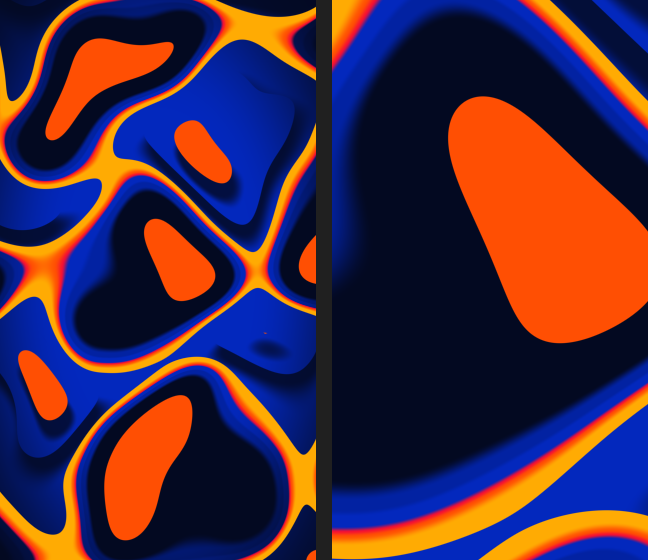
Left, the full canvas; right, a detail of the centre.
This background is drawn by a WebGL 1 fragment shader. Its source:

```glsl
precision highp float;
// Layered liquid relief: amber ribbons winding between blue terraces and dark pools with orange cores.
uniform vec2 u_resolution;

#define CENTER vec2(0.46, 0.92)    // middle of the main pool, in canvas widths
#define WARP 0.36                  // bending of the outlines
#define WARP_FREQ 2.1              // noise cells per canvas width
#define ROUGHNESS 0.9              // height noise added to the swell
#define RIBBON vec2(-0.46, 0.0)    // heights of the sharp and glowing ribbon edges
#define POOL vec2(0.44, 0.72)      // soft border of the dark pools
#define CORE 1.68                  // height where an orange core starts
#define ISLAND -1.78               // depth where a small orange island starts
#define TERRACE -1.08              // depth of the raised blue step
#define SHADOW vec2(-0.012, 0.05)  // direction from a shadow to its caster

const float TAU = 6.2831853;
const vec3 BLUE = vec3(0.01, 0.155, 0.74);
const vec3 NAVY = vec3(0.012, 0.035, 0.13);
const vec3 AMBER = vec3(1.0, 0.67, 0.01);
const vec3 ORANGE = vec3(1.0, 0.31, 0.01);
const vec3 CRIMSON = vec3(0.96, 0.06, 0.2);

vec2 cornerGradient(vec2 cell) {
    float angle = TAU * fract(sin(dot(cell, vec2(127.1, 311.7))) * 4375.85);
    return vec2(cos(angle), sin(angle));
}

float gradientNoise(vec2 p) {
    vec2 i = floor(p);
    vec2 f = p - i;
    vec2 w = f * f * f * (f * (f * 6.0 - 15.0) + 10.0);
    vec2 e = vec2(1.0, 0.0);
    float a = dot(cornerGradient(i), f);
    float b = dot(cornerGradient(i + e.xy), f - e.xy);
    float c = dot(cornerGradient(i + e.yx), f - e.yx);
    float d = dot(cornerGradient(i + e.xx), f - e.xx);
    return mix(mix(a, b, w.x), mix(c, d, w.x), w.y);
}

// Height of the relief: a skewed swell, bent and roughened by noise.
float relief(vec2 p) {
    vec2 n = p * WARP_FREQ;
    vec2 bend = vec2(gradientNoise(n + 3.7), gradientNoise(n + 17.3));
    vec2 q = p - CENTER + WARP * bend;
    vec2 phase = TAU * vec2(dot(q, vec2(1.31, 0.12)), dot(q, vec2(-0.24, 1.49)));
    float swell = cos(phase.x) + cos(phase.y) + 0.3 * cos(phase.x - phase.y);
    return swell + ROUGHNESS * gradientNoise(p * 1.7 + 41.6);
}

// Antialiased step, one pixel wide.
float edge(float level, float h, float pixel) {
    return smoothstep(-0.75, 0.75, (h - level) / pixel);
}

vec3 ribbonColor(float t) {
    vec3 color = mix(AMBER, ORANGE, smoothstep(0.42, 0.78, t));
    return mix(color, CRIMSON, smoothstep(0.74, 0.94, t));
}

void main() {
    vec2 p = gl_FragCoord.xy / u_resolution.x;
    vec2 uv = gl_FragCoord.xy / u_resolution;
    vec2 px = vec2(1.0 / u_resolution.x, 0.0);

    float h = relief(p);
    float slope = length(vec2(relief(p + px.xy), relief(p + px.yx)) - h);
    float pixel = max(slope, 0.0005);
    float caster = relief(p + SHADOW);

    // Blue ground, darker toward the rim of the canvas
    float rim = smoothstep(0.3, 0.74, length(uv - 0.5));
    vec3 ground = mix(BLUE, NAVY, 0.92 * rim);

    // Raised step in the hollows, with a shadow falling below it
    float plateau = 1.0 - edge(TERRACE, h, pixel);
    float shade = 1.0 - smoothstep(TERRACE - 0.15, TERRACE + 0.3, caster);
    vec3 color = mix(ground, NAVY, 0.85 * shade * (1.0 - plateau));

    // Small islands in the deepest hollows
    float islandShade = 1.0 - smoothstep(ISLAND - 0.05, ISLAND + 0.15, caster);
    color = mix(color, NAVY, 0.8 * islandShade);
    color = mix(color, ORANGE, 1.0 - edge(ISLAND, h, pixel));

    // Blue bank, with a faint step leading down to the dark pool
    vec3 bank = ground * (1.0 - 0.14 * smoothstep(0.2, 0.3, h));
    bank = mix(bank, NAVY, smoothstep(POOL.x, POOL.y, h));
    bank = mix(bank, ORANGE, edge(CORE, h, pixel));

    // Ribbon: sharp on the hollow side, glowing into the bank on the other
    float across = (h - RIBBON.x) / (RIBBON.y - RIBBON.x);
    vec3 upper = mix(ribbonColor(across), bank, smoothstep(0.9, 1.1, across));
    color = mix(color, upper, edge(RIBBON.x, h, pixel));

    gl_FragColor = vec4(color, 1.0);
}
```
